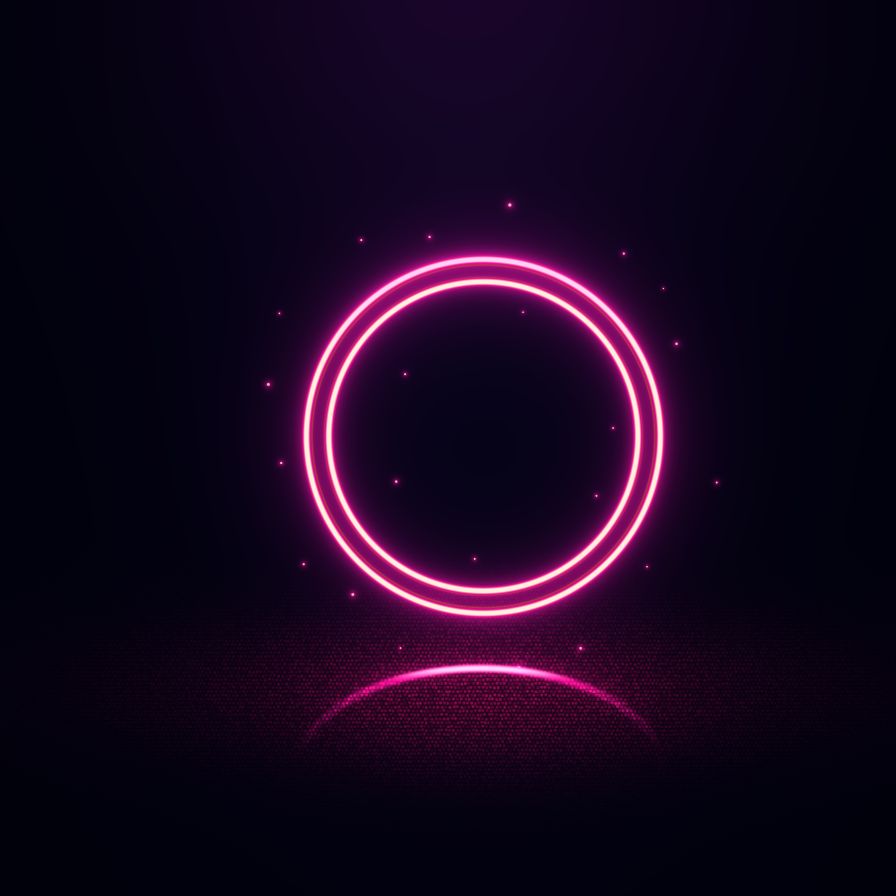
This background is drawn by a three.js fragment shader. Its source:

```glsl
varying vec2 vUv;

const float TAU = 6.2831853;
const vec2 RING_CENTER = vec2(0.5395, 0.513);
const float OUTER_RADIUS = 0.1975;
const float INNER_RADIUS = 0.1725;
const vec2 ARC_CENTER = vec2(0.536, 0.134);
const vec2 ARC_RADII = vec2(0.206, 0.120);
const int SPARK_COUNT = 22;

const vec3 NIGHT = vec3(0.002, 0.002, 0.045);
const vec3 NAVY = vec3(0.018, 0.010, 0.050);
const vec3 VIOLET = vec3(0.085, 0.012, 0.085);
const vec3 PLUM = vec3(0.16, 0.01, 0.11);
const vec3 MAGENTA = vec3(0.88, 0.05, 0.50);
const vec3 AMBER = vec3(0.80, 0.30, 0.18);
const vec3 CREAM = vec3(1.0, 0.94, 0.87);
const vec3 CRIMSON = vec3(0.33, 0.018, 0.12);

float hash(vec2 p) {
  vec3 q = fract(p.xyx * vec3(0.1031, 0.1030, 0.0973));
  q += dot(q, q.yzx + 33.33);
  return fract((q.x + q.y) * q.z);
}

float softSpot(vec2 p, vec2 center, vec2 size) {
  vec2 q = (p - center) / size;
  return exp(-dot(q, q));
}

float softLine(float d, float halfWidth, float blur) {
  return 1.0 - smoothstep(halfWidth - blur, halfWidth + blur, abs(d));
}

// Signed distance estimate to an axis-aligned ellipse
float ellipseDistance(vec2 p, vec2 radii) {
  float k = length(p / radii);
  return k * (k - 1.0) / max(length(p / (radii * radii)), 0.001);
}

// Staggered dots of varying brightness
float grain(vec2 p, float density) {
  vec2 q = p * density;
  q.x += 0.5 * mod(floor(q.y), 2.0);
  vec2 cell = floor(q);
  vec2 jitter = vec2(hash(cell), hash(cell + 57.0)) - 0.5;
  float dotShape = 1.0 - smoothstep(0.15, 0.6, length(fract(q) - 0.5 - 0.3 * jitter));
  return dotShape * (0.5 + hash(cell + 113.0));
}

vec3 backdrop(vec2 p) {
  vec3 color = NIGHT + NAVY * softSpot(p, vec2(0.52, 0.62), vec2(0.34, 0.55));
  return color + VIOLET * softSpot(p, vec2(0.52, 1.04), vec2(0.32, 0.28));
}

vec3 tubeHalo(float d) {
  return MAGENTA * 0.78 * exp(-abs(d) / 0.0068) + PLUM * exp(-abs(d) / 0.034);
}

vec3 addTube(vec3 color, float d, float heat) {
  color = mix(color, MAGENTA * 1.1, softLine(d, 0.0045, 0.0018));
  return mix(color, mix(CREAM, vec3(1.0, 0.82, 0.95), heat), softLine(d, 0.0029, 0.0014));
}

// Twin neon tubes with warm rims in the gap between them
vec3 addRings(vec3 color, vec2 p) {
  float r = length(p);
  float top = smoothstep(0.3, 1.0, p.y / max(r, 0.001));
  float outer = r - OUTER_RADIUS;
  float inner = r - INNER_RADIUS;
  color += tubeHalo(outer) * (1.0 + 0.25 * top) + tubeHalo(inner);
  color = mix(color, AMBER, 0.65 * softLine(outer + 0.0062, 0.0008, 0.0012));
  color = mix(color, AMBER, 0.45 * softLine(inner - 0.0052, 0.0008, 0.0014));
  color = addTube(color, outer, top);
  return addTube(color, inner, 0.0);
}

// Grainy floor light and the fading mirrored arc
vec3 addFloor(vec3 color, vec2 p) {
  float speckle = grain(p, 230.0);
  float pool = softSpot(p, vec2(0.54, 0.225), vec2(0.19, 0.075));
  float spread = softSpot(p, vec2(0.53, 0.235), vec2(0.36, 0.075));
  color += CRIMSON * (0.60 * pool + 0.42 * spread) * (0.35 + 0.9 * speckle);

  vec2 q = p - ARC_CENTER;
  float d = ellipseDistance(q, ARC_RADII);
  float rise = clamp(q.y / ARC_RADII.y, 0.0, 1.0);
  float fade = rise * rise * (0.35 + 0.65 * rise);
  float texture = mix(0.55 + 0.6 * speckle, 1.0, smoothstep(0.6, 0.95, rise));
  color += MAGENTA * fade * texture * (0.85 * softLine(d, 0.0042, 0.003) + 0.4 * exp(-abs(d) / 0.009));
  float hot = smoothstep(0.88, 1.0, rise) * softLine(d, 0.0032, 0.0024);
  return mix(color, vec3(1.0, 0.84, 0.96), hot);
}

// Embers scattered around the ring, with every fourth inside it
vec3 addSparks(vec3 color, vec2 p) {
  for (int i = 0; i < SPARK_COUNT; i++) {
    float id = float(i);
    float inside = 1.0 - step(0.5, mod(id, 4.0));
    float angle = TAU * (id + 0.7 * hash(vec2(id, 3.0))) / float(SPARK_COUNT);
    float reach = hash(vec2(id, 11.0));
    float radius = mix(0.218 + 0.050 * reach, 0.105 + 0.045 * reach, inside);
    float size = mix(0.0011, 0.0028, hash(vec2(id, 23.0)));
    float d = length(p - radius * vec2(cos(angle), sin(angle)));
    color += MAGENTA * 0.9 * exp(-d / (size * 1.3));
    color = mix(color, vec3(1.0, 0.68, 0.78), 1.0 - smoothstep(size * 0.3, size * 1.1, d));
  }
  return color;
}

void main() {
  vec2 ringPoint = vUv - RING_CENTER;
  vec3 color = addFloor(backdrop(vUv), vUv);
  color = addRings(color, ringPoint);
  color = addSparks(color, ringPoint);
  gl_FragColor = vec4(clamp(color, 0.0, 1.0), 1.0);
}
```
